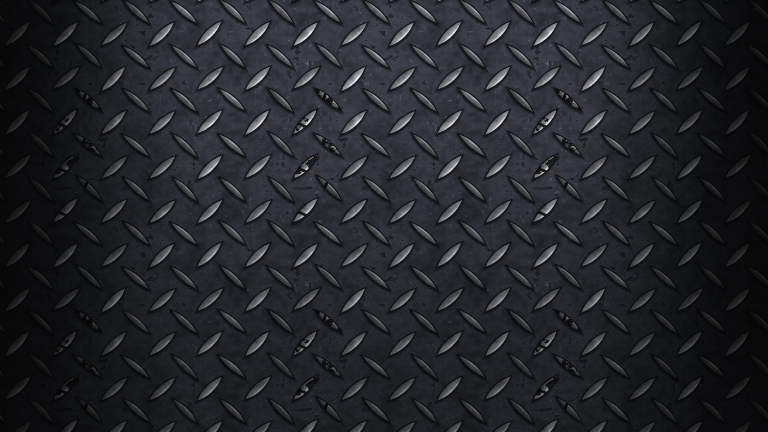
Write a Shadertoy shader that draws this texture.

```glsl
// Lengths are fractions of the canvas height
const vec2 CELL = vec2(0.1111, 0.1025);
const vec2 FIRST_STUD = vec2(-0.1806, 0.0116);
const float WEAR_PERIOD = 5.0;
const vec3 STEEL = vec3(0.93, 0.98, 1.11);
const vec3 BARE_METAL = vec3(0.98, 1.0, 1.03);
const vec3 GROOVE = vec3(0.018, 0.019, 0.024);

float hash(vec2 p) {
    vec3 q = fract(p.xyx * vec3(0.1031, 0.1030, 0.0973));
    q += dot(q, q.yzx + 33.33);
    return fract((q.x + q.y) * q.z);
}

// Value noise that wraps after a whole number of lattice steps
float tiledNoise(vec2 p, float period) {
    vec2 i = floor(p);
    vec2 f = fract(p);
    f = f * f * (3.0 - 2.0 * f);
    vec2 lo = mod(i, period);
    vec2 hi = mod(i + 1.0, period);
    return mix(mix(hash(lo), hash(vec2(hi.x, lo.y)), f.x),
               mix(hash(vec2(lo.x, hi.y)), hash(hi), f.x), f.y);
}

float tiledFbm(vec2 p, float frequency) {
    float sum = 0.0;
    float weight = 0.5;
    for (int octave = 0; octave < 4; octave++) {
        sum += weight * tiledNoise(p * frequency, frequency);
        frequency *= 2.0;
        weight *= 0.6;
    }
    return sum / 1.088;
}

// Pointed lens lying along x, given half length and half width
float lensDistance(vec2 p, vec2 halfSize) {
    float radius = dot(halfSize, halfSize) / (2.0 * halfSize.y);
    return length(vec2(p.x, abs(p.y) + radius - halfSize.y)) - radius;
}

vec2 rotate(vec2 p, float angle) {
    float c = cos(angle);
    float s = sin(angle);
    return vec2(c * p.x + s * p.y, c * p.y - s * p.x);
}

// One family of raised studs, one stud per grid cell
vec3 addStuds(vec3 ground, vec2 grid, vec2 halfSize, float angle,
              float tone, float light, float grain, float pixel) {
    vec2 id = mod(floor(grid + 0.5), WEAR_PERIOD);
    vec2 p = (fract(grid + 0.5) - 0.5) * CELL;
    float variation = hash(id + 17.0 * step(0.0, angle));
    p += 0.004 * (vec2(variation, hash(id + 41.0)) - 0.5);
    float tilt = angle + 0.12 * (variation - 0.5);
    vec2 local = rotate(p, tilt);
    float d = lensDistance(local, halfSize);

    // Cast shadow and dark groove
    float shadowDistance = lensDistance(rotate(p + vec2(0.001, 0.003), tilt), halfSize);
    float shadow = 0.65 * (1.0 - smoothstep(-0.001, 0.007, shadowDistance));
    float groove = 0.85 * (1.0 - smoothstep(0.0005, 0.0035, d));
    vec3 color = mix(ground, GROOVE, max(shadow, groove));

    // Polished crown, brighter toward its right flank
    float facet = -sign(angle) * local.y / halfSize.y;
    float shade = tone * (0.86 + 0.3 * facet + 0.5 * (grain - 0.5));
    shade += 0.2 * smoothstep(0.25, 0.7, facet);
    shade *= 0.85 + 0.3 * variation;

    // Chips in the worn column
    float worn = step(id.x, 0.5) * step(id.y, 2.5);
    float chip = 1.0 - smoothstep(0.002, 0.005, abs(local.x + 0.011 + 0.4 * local.y));
    float scuff = smoothstep(0.45, 0.6, grain) * step(0.5, id.y);
    shade *= 1.0 - 0.85 * worn * max(chip, scuff);

    vec3 crown = BARE_METAL * shade * (0.22 + 0.88 * light);
    return mix(color, crown, 1.0 - smoothstep(-pixel, pixel, d + 0.0006));
}

// Broad lamp from above, fading to the sides and the foot
float lampLight(vec2 p) {
    float side = 1.0 - smoothstep(0.36, 0.9, abs(p.x));
    return side * mix(0.48, 1.0, smoothstep(-0.5, 0.4, p.y));
}

void mainImage(out vec4 fragColor, in vec2 fragCoord) {
    vec2 p = (fragCoord - 0.5 * iResolution.xy) / iResolution.y;
    float pixel = 0.75 / iResolution.y;
    vec2 grid = (p - FIRST_STUD) / CELL;
    vec2 tile = grid / WEAR_PERIOD;
    float light = lampLight(p);

    // Mottled plate with pits and pale specks
    float mottling = tiledFbm(tile, 6.0);
    float grain = tiledFbm(tile + 0.37, 36.0);
    float plate = 0.035 + 0.2 * light;
    plate *= 1.0 + 0.55 * (mottling - 0.5) + 0.6 * (grain - 0.5);
    plate *= 1.0 - 0.5 * smoothstep(0.62, 0.75, grain) * smoothstep(0.45, 0.65, mottling);
    plate += 0.1 * light * smoothstep(0.7, 0.82, tiledFbm(tile + 0.71, 48.0));
    vec3 color = STEEL * plate;

    // Rising and falling studs interleave
    color = addStuds(color, grid, vec2(0.040, 0.0092), 0.75, 0.54, light, grain, pixel);
    color = addStuds(color, grid - vec2(0.47, 0.5), vec2(0.040, 0.0070), -0.73,
                     0.39, light, grain, pixel);
    fragColor = vec4(clamp(color, 0.0, 1.0), 1.0);
}
```
